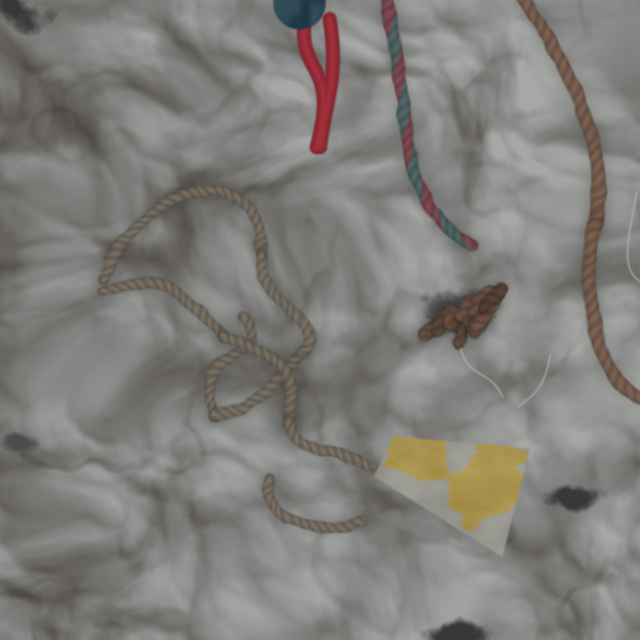
Give the GLSL for this texture, as a WebGL 2 fragment shader.

```glsl
#version 300 es
precision highp float;
// Tufts of grey-white wool strewn with twine, cords, ribbon and a paper scrap.
uniform vec2 u_resolution;
out vec4 fragColor;

float hash(vec2 cell) {
  vec3 v = fract(cell.xyx * 0.1031);
  v += dot(v, v.yzx + 33.33);
  return fract((v.x + v.y) * v.z);
}

float noise(vec2 p) {
  vec2 i = floor(p), f = fract(p);
  f = f * f * (3.0 - 2.0 * f);
  return mix(mix(hash(i), hash(i + vec2(1, 0)), f.x),
             mix(hash(i + vec2(0, 1)), hash(i + 1.0), f.x), f.y);
}

float fbm(vec2 p) {
  float sum = 0.0, amp = 0.5;
  for (int i = 0; i < 4; i++) {
    sum += amp * noise(p);
    p = mat2(1.6, 1.2, -1.2, 1.6) * p + 3.7;
    amp *= 0.5;
  }
  return sum;
}

// Rounded bumps: smooth maximum over jittered cell centres
float puffs(vec2 p) {
  float sum = 0.0005;
  for (int k = 0; k < 9; k++) {
    vec2 c = floor(p) + vec2(k % 3 - 1, k / 3 - 1);
    vec2 d = p - c - vec2(hash(c), hash(c + 71.0));
    sum += exp(-20.0 * dot(d, d));
  }
  return log(sum) / 20.0;
}

float woolHeight(vec2 p) {
  p += 0.13 * (vec2(noise(p * 6.0), noise(p * 6.0 + 17.0)) - 0.5);
  p += 0.05 * (vec2(fbm(p * 15.0), fbm(p * 15.0 + 7.0)) - 0.47);
  return puffs(p * 7.0) + 0.4 * puffs(p * 15.0 + 5.0) + 0.25 * fbm(p * 14.0);
}

// Cubic curve: x = signed distance across, y = length along
vec2 strand(vec2 p, vec4 ab, vec4 cd) {
  vec2 best = vec2(9, 0), from = ab.xy;
  float run = 0.0;
  for (int i = 1; i <= 14; i++) {
    float t = float(i) / 14.0, s = 1.0 - t;
    vec2 to = s*s*s*ab.xy + 3.0*s*t*(s*ab.zw + t*cd.xy) + t*t*t*cd.zw;
    vec2 e = to - from, q = p - from;
    float len = length(e), h = clamp(dot(q, e) / (len * len), 0.0, 1.0);
    float dist = length(q - e * h);
    if (dist < abs(best.x)) best = vec2(e.x * q.y < e.y * q.x ? -dist : dist, run + h * len);
    run += len;
    from = to;
  }
  return best;
}

float cover(float d) { return 1.0 - smoothstep(-0.003, 0.003, d); }

// Twisted cord with a soft contact shadow
void cord(inout vec3 col, vec2 s, float r, vec3 tint) {
  float across = s.x / r;
  col *= 1.0 - 0.15 * exp(-0.3 * across * across);
  float ply = cos(6.283 * (s.y / (1.7 * r) + 0.45 * across));
  vec3 lit = tint * (0.98 + 0.09 * ply) * (1.06 - 0.2 * across * across);
  col = mix(col, lit, 0.92 * cover(abs(s.x) - r));
}

void twine(inout vec3 col, vec2 p, vec4 ab, vec4 cd) {
  cord(col, strand(p, ab, cd), 0.0085, vec3(0.425, 0.39, 0.345));
}

void blot(inout vec3 col, vec2 p, vec2 centre, vec2 size, vec3 tint) {
  float d = length((p - centre) / size) + 2.0 * (fbm(p * 20.0) - 0.47);
  col = mix(col, tint, 1.0 - smoothstep(0.5, 1.2, d));
}

void main() {
  vec2 p = gl_FragCoord.xy / u_resolution.y;

  // Wool, lit from the upper right
  float h = woolHeight(p), slope = h - woolHeight(p + vec2(0.007, 0.011));
  float tone = 0.535 + 0.36 * (h + 0.08) + 0.4 * slope;
  tone += 0.18 * (fbm(p * 3.2 + 9.0) - 0.47) + 0.07 * (p.x - 0.5);
  // Folds
  float fold = abs(fbm(p * 5.0 + 3.0) - 0.47);
  tone -= 0.07 * smoothstep(0.04, 0.0, fold) * noise(p * 7.0);
  tone = clamp(tone, 0.3, 0.66);
  vec3 col = tone * mix(vec3(1.03, 1.0, 0.94), vec3(0.99, 1.0, 0.98), smoothstep(0.36, 0.52, tone));

  // Dark gaps between tufts
  vec3 gap = vec3(0.22, 0.22, 0.23);
  blot(col, p, vec2(0.02, 0.99), vec2(0.055, 0.03), gap);
  blot(col, p, vec2(0.89, 0.225), vec2(0.05, 0.018), gap);
  blot(col, p, vec2(0.715, 0.005), vec2(0.04, 0.02), gap);
  blot(col, p, vec2(0.02, 0.31), vec2(0.035, 0.025), gap + 0.08);

  // Loose twine
  vec2 q = p + 0.006 * (vec2(noise(p * 50.0), noise(p * 50.0 + 9.0)) - 0.5);
  twine(col, q, vec4(.42,.25,.4,.19), vec4(.5,.16,.57,.185));
  twine(col, q, vec4(.335,.35,.29,.47), vec4(.44,.43,.38,.505));
  twine(col, q, vec4(.475,.45,.44,.42), vec4(.41,.36,.335,.35));
  twine(col, q, vec4(.16,.565,.22,.72), vec4(.42,.76,.408,.6));
  twine(col, q, vec4(.408,.6,.4,.52), vec4(.52,.5,.475,.45));
  twine(col, q, vec4(.163,.545,.25,.57), vec4(.27,.56,.35,.475));
  twine(col, q, vec4(.35,.475,.46,.44), vec4(.46,.41,.45,.34));
  twine(col, q, vec4(.45,.34,.46,.29), vec4(.53,.3,.58,.27));

  // Brown rope, two-coloured cord and knot
  vec3 brown = vec3(0.43, 0.33, 0.27);
  cord(col, strand(q, vec4(.815,1.01,.885,.895), vec4(.955,.78,.93,.65)), 0.011, brown);
  cord(col, strand(q, vec4(.93,.65,.905,.56), vec4(.93,.39,1.01,.375)), 0.011, brown);
  vec2 braid = strand(q, vec4(.6,1.01,.65,.85), vec4(.6,.7,.737,.617));
  float dye = smoothstep(-0.4, 0.4, sin(braid.y * 60.0 + braid.x * 120.0));
  cord(col, braid, 0.01, mix(vec3(0.27, 0.35, 0.35), vec3(0.44, 0.24, 0.27), dye));
  blot(col, p, vec2(0.725, 0.51), vec2(0.05, 0.03), gap + 0.08);
  for (float i = 0.0; i < 6.0; i++) {
    vec2 c = mix(vec2(0.68, 0.49), vec2(0.775, 0.54), i / 5.0);
    vec2 arm = 0.034 * vec2(2.0 * hash(vec2(i, 3)) - 1.0, 0.2 + hash(vec2(i, 8)));
    cord(col, strand(q, vec4(c - arm, c + arm.yx), vec4(c + arm, c - 0.015)), 0.01, brown * (0.95 - 0.3 * hash(vec2(i, 5))));
  }

  // Red ribbon under a teal bead
  float tails = min(abs(strand(p, vec4(.475,.96,.47,.88), vec4(.53,.9,.495,.77)).x),
                    abs(strand(p, vec4(.515,.97,.53,.88), vec4(.51,.85,.5,.77)).x));
  col = mix(col, vec3(0.58, 0.17, 0.21) * (1.1 - 25.0 * tails), cover(tails - 0.011));
  col = mix(col, vec3(0.1, 0.2, 0.25) + 0.13 * noise(p * 65.0), cover(length(p - vec2(0.468, 0.995)) - 0.041));

  // Paper scrap with yellow print
  vec2 corner[4] = vec2[4](vec2(.585,.255), vec2(.615,.318), vec2(.828,.3), vec2(.785,.13));
  float paper = -1.0, crease = fbm(p * vec2(22, 34)) - 0.47;
  for (int i = 0; i < 4; i++) {
    vec2 e = normalize(corner[(i + 1) % 4] - corner[i]);
    paper = max(paper, dot(p - corner[i], vec2(-e.y, e.x)));
  }
  float ink = min(length(p - vec2(0.655, 0.285)) - 0.042, length(p - vec2(0.765, 0.245)) - 0.06);
  vec3 sheet = mix(vec3(0.6, 0.6, 0.57), vec3(0.69, 0.59, 0.28), 0.95 * cover(ink + 0.08 * crease));
  col = mix(col, sheet + 0.15 * crease, 0.9 * cover(paper));

  // Fine pale threads
  float thread = abs(strand(p, vec4(.72,.455,.73,.41), vec4(.77,.42,.785,.38)).x);
  thread = min(thread, abs(strand(p, vec4(.86,.445,.85,.39), vec4(.83,.38,.81,.365)).x));
  thread = min(thread, abs(strand(p, vec4(.995,.7,.98,.62), vec4(.97,.58,1,.56)).x));
  col = mix(col, vec3(0.7), 0.8 * cover(thread - 0.001));

  fragColor = vec4(col, 1.0);
}
```
